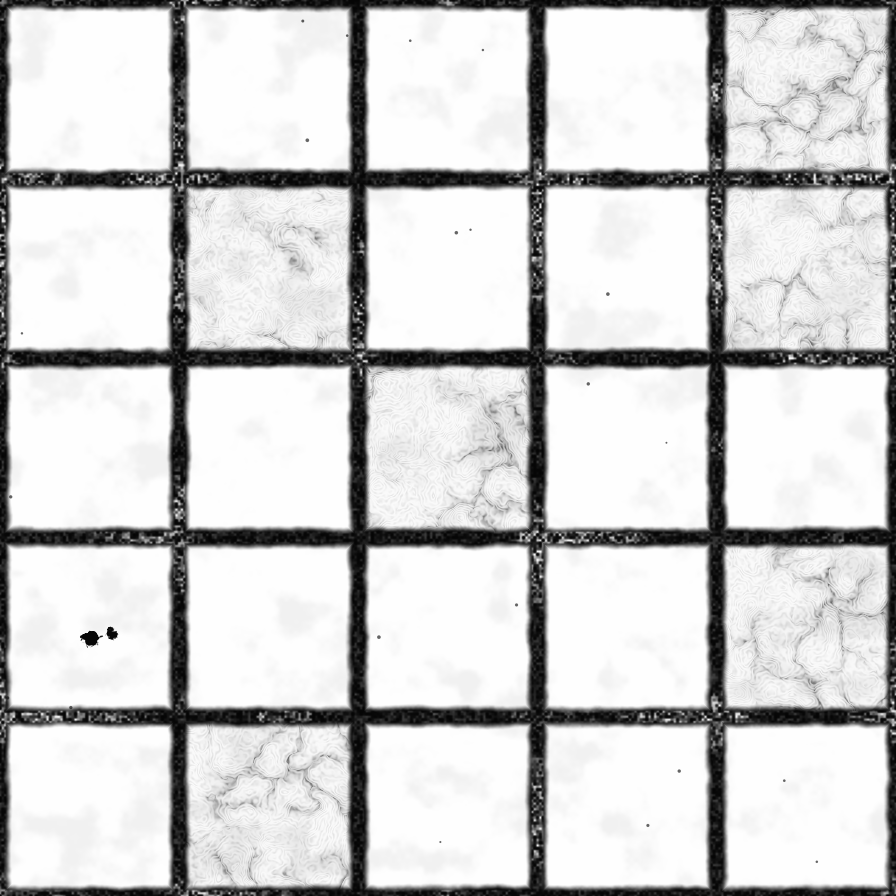
This texture map is drawn by a WebGL 1 fragment shader. Its source:

```glsl
precision highp float;

uniform vec2 u_resolution;

float hash(vec2 p) {
  vec3 q = fract(p.xyx * 0.1031);
  q += dot(q, q.yzx + 33.33);
  return fract((q.x + q.y) * q.z);
}

// Value noise that wraps after "period" lattice steps
float noise(vec2 p, float period) {
  vec2 i = floor(p), f = fract(p);
  f = f * f * (3.0 - 2.0 * f);
  vec2 a = mod(i, period), b = mod(i + 1.0, period);
  return mix(mix(hash(a), hash(vec2(b.x, a.y)), f.x),
             mix(hash(vec2(a.x, b.y)), hash(b), f.x), f.y);
}

// p spans 0..5 across the canvas; frequency is a whole number per tile
float fbm(vec2 p, float frequency) {
  float sum = 0.0, weight = 0.533;
  for (int i = 0; i < 4; i++) {
    sum += weight * noise(p * frequency, 5.0 * frequency);
    frequency *= 2.0;
    weight *= 0.5;
  }
  return sum;
}

// Distances to the nearest and second nearest scattered point
vec2 voronoi(vec2 p, float period) {
  vec2 cell = floor(p), nearest = vec2(9.0);
  for (int y = -1; y <= 1; y++) {
    for (int x = -1; x <= 1; x++) {
      vec2 id = cell + vec2(x, y), key = mod(id, period);
      vec2 point = id + 0.1 + 0.8 * vec2(hash(key + 17.0), hash(key + 71.0));
      float d = length(p - point);
      nearest = d < nearest.x ? vec2(d, nearest.x) : vec2(nearest.x, min(nearest.y, d));
    }
  }
  return nearest;
}

// Which tiles have the crumpled surface
bool isCrumpled(vec2 id) {
  float beat = mod(id.y, 3.0);
  bool rightColumn = id.x > 3.5 && id.y > 0.5 && beat < 1.5;
  bool secondColumn = abs(id.x - 1.0) < 0.5 && beat < 0.5;
  bool centre = length(id - 2.0) < 0.5;
  return rightColumn || secondColumn || centre;
}

float crumpledShade(vec2 p, float grain) {
  vec2 warp = vec2(fbm(p, 4.0), fbm(p + vec2(2.0, 3.0), 4.0)) - 0.5;
  vec2 d = voronoi((p + 0.4 * warp) * 4.0, 20.0);
  float fade = smoothstep(0.32, 0.68, fbm(p + vec2(3.0, 1.0), 3.0));
  float crease = exp(-7.0 * (d.y - d.x)) * fade;
  float strands = 0.5 + 0.5 * sin(55.0 * (d.x + 0.7 * fbm(p, 7.0)));
  float dark = 0.015 + 0.2 * crease + strands * grain * (0.09 + 0.35 * crease);
  dark += 0.06 * smoothstep(0.45, 0.8, fbm(p, 6.0));
  return 0.995 - dark;
}

float plainShade(vec2 p) {
  float shade = 0.995 - 0.05 * smoothstep(0.52, 0.8, fbm(p, 5.0));
  // Sparse pinprick specks
  vec2 id = floor(p * 12.0);
  vec2 offset = fract(p * 12.0) - 0.25 - 0.5 * vec2(hash(id + 5.0), hash(id + 9.0));
  float radius = 0.04 + 0.07 * hash(id + 3.0);
  float speck = 1.0 - smoothstep(radius - 0.03, radius + 0.06, length(offset));
  return shade - 0.6 * speck * step(0.991, hash(id + 31.0));
}

// Ragged ink spot
float blot(vec2 p, vec2 centre, float radius) {
  float d = length(p - centre) + 0.09 * (fbm(p, 20.0) - 0.5);
  return 1.0 - smoothstep(radius - 0.005, radius + 0.005, d);
}

void main() {
  vec2 p = 5.0 * gl_FragCoord.xy / u_resolution;
  vec2 local = fract(p);
  float grain = noise(p * 64.0, 320.0);

  // Tile surfaces
  float tile = isCrumpled(floor(p)) ? crumpledShade(p, grain) : plainShade(p);
  float ink = max(blot(p, vec2(0.514, 1.432), 0.036), blot(p, vec2(0.625, 1.465), 0.017));
  tile = mix(tile, 0.03, ink);

  // Grout with speckled, worn patches along its core
  vec2 border = min(local, 1.0 - local);
  float d = min(border.x, border.y);
  float wear = smoothstep(0.57, 0.76, fbm(p + vec2(1.0, 2.0), 2.0));
  float core = 1.0 - smoothstep(0.022, 0.042, d);
  float grout = 0.02 + core * grain * grain * (0.22 + 0.75 * wear);

  // Uneven soft border
  float ragged = d + 0.03 * (fbm(p, 9.0) - 0.5);
  float shade = mix(grout, tile, smoothstep(0.024, 0.07, ragged));
  gl_FragColor = vec4(vec3(shade), 1.0);
}
```
